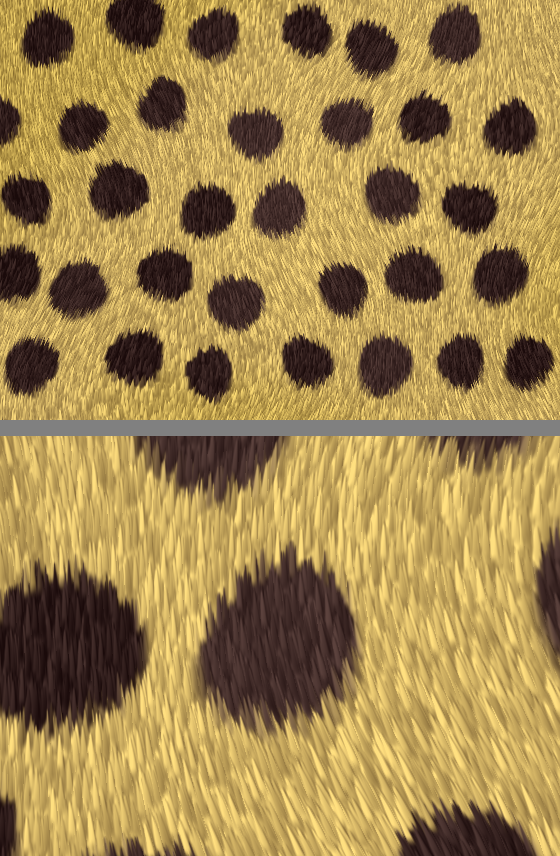
Top, the full canvas; bottom, a detail of the centre.
This texture is drawn by a WebGL 1 fragment shader. Its source:

```glsl
precision highp float;
// Short golden fur with scattered dark round spots.
// Layers of tapered hairs follow a bent flow; every hair takes the coat
// colour found at its root, so the spots get ragged tips along their tops.
uniform vec2 u_resolution;

const float SPOT_CELL = 0.2;
const float SPOT_RADIUS = 0.063;
const vec2 HAIR_SIZE = vec2(0.0078, 0.034);
const int HAIR_LAYERS = 7;

const vec3 GOLD_SHADE = vec3(0.43, 0.33, 0.17);
const vec3 GOLD_LIGHT = vec3(0.96, 0.83, 0.47);
const vec3 SPOT_SHADE = vec3(0.10, 0.04, 0.04);
const vec3 SPOT_LIGHT = vec3(0.36, 0.26, 0.24);

float hash(vec2 p, float seed) {
  vec3 q = fract(vec3(p.xyx) * vec3(0.1031, 0.1030, 0.0973) + seed * 0.1371);
  q += dot(q, q.yzx + 33.33);
  return fract((q.x + q.y) * q.z);
}

// Sideways bend of the fur: x is the shift, y the slope dx/dy of a hair.
vec2 flow(vec2 p) {
  float a = 6.0 * p.y + 4.0 * p.x + 1.0;
  float b = 9.0 * p.y - 7.0 * p.x + 2.0;
  float shift = 0.045 * sin(a) + 0.025 * sin(b);
  float dy = 0.27 * cos(a) + 0.225 * cos(b);
  float dx = 0.18 * cos(a) - 0.175 * cos(b);
  return vec2(shift, -dy / (1.0 + dx));
}

// Broad drift of light over the coat, about -1 to 1.
float drift(vec2 p) {
  return 0.5 * sin(4.3 * p.x + 2.0 * sin(2.6 * p.y) + 2.8)
       + 0.5 * sin(5.1 * p.y - 2.2 * p.x + 0.6);
}

// One lumpy disc, crisp at the top and soft at the bottom.
float spot(vec2 d, vec2 id, float radius) {
  float angle = atan(d.y, d.x);
  float lumps = 0.06 * sin(2.0 * angle + 6.28 * hash(id, 3.0))
              + 0.05 * sin(3.0 * angle + 6.28 * hash(id, 4.0));
  float edge = length(d) - radius * (1.0 + lumps);
  float soft = mix(0.012, 0.004, smoothstep(-0.04, 0.02, d.y));
  return 1.0 - smoothstep(-soft, soft, edge);
}

// Staggered cells of jittered spots: x is coverage, y the tone of the spot.
vec2 spots(vec2 p) {
  vec2 found = vec2(0.0);
  for (int j = -1; j <= 1; j++) {
    float row = floor(p.y / SPOT_CELL) + float(j);
    float stagger = 0.5 * mod(row, 2.0);
    float column = floor(p.x / SPOT_CELL - stagger);
    for (int i = -1; i <= 1; i++) {
      vec2 id = vec2(column + float(i), row) + 20.0;
      vec2 jitter = vec2(hash(id, 1.0), hash(id, 2.0)) - 0.5;
      vec2 center = id - 20.0 + vec2(stagger, 0.0) + 0.5 + 0.38 * jitter;
      float radius = SPOT_RADIUS * mix(0.92, 1.08, hash(id, 5.0));
      float present = step(0.1, hash(id, 6.0));
      float cover = present * spot(p - center * SPOT_CELL, id, radius);
      if (cover > found.x) found = vec2(cover, hash(id, 7.0));
    }
  }
  return found;
}

// Tapered strand: across is -0.5 to 0.5, along runs from root 0 to tip 1.
float strand(float across, float along, float width) {
  float halfWidth = width * (1.0 - along * along);
  float side = 1.0 - smoothstep(halfWidth - 0.16, halfWidth + 0.16, abs(across));
  return side * smoothstep(0.0, 0.3, along) * smoothstep(1.0, 0.88, along);
}

void main() {
  vec2 p = gl_FragCoord.xy / u_resolution.y;
  vec2 bend = flow(p);
  vec2 hairStep = vec2(bend.y, 1.0) * HAIR_SIZE.y;

  // Undercoat
  float tone = 0.6;
  vec2 mark = spots(p - 0.5 * hairStep);

  // Hairs, each layer drawn over the last
  for (int k = 0; k < HAIR_LAYERS; k++) {
    float layer = float(k) + 11.0;
    vec2 q = vec2(p.x + bend.x, p.y) / HAIR_SIZE + 40.0;
    q.x += 0.37 * layer;
    q.y += 7.0 * hash(vec2(floor(q.x), layer), 8.0);
    vec2 id = floor(q);
    float along = fract(q.y);
    float across = fract(q.x) - 0.5 + 0.24 * (hash(id, layer) - 0.5);

    float hair = strand(across, along, 0.36);
    float shadow = strand(across - 0.2, along, 0.4);
    float hairTone = 0.4 + 0.65 * hash(id, layer + 9.0);
    hairTone += 0.3 * (along - 0.4) - 0.45 * across;

    tone *= 1.0 - 0.4 * shadow * (1.0 - hair);
    tone = mix(tone, hairTone, hair);
    mark = mix(mark, spots(p - along * hairStep), hair);
  }

  // Coat colours
  float light = drift(p);
  float goldTone = clamp(tone + 0.07 * light, 0.0, 1.1);
  float spotTone = clamp(0.9 * tone - 0.22 + 0.3 * (mark.y - 0.5) + 0.1 * light, 0.0, 1.0);
  vec3 gold = mix(GOLD_SHADE, GOLD_LIGHT, goldTone);
  gold.b -= 0.05 * smoothstep(0.1, -0.8, light);
  vec3 dark = mix(SPOT_SHADE, SPOT_LIGHT, spotTone);
  gl_FragColor = vec4(mix(gold, dark, clamp(mark.x, 0.0, 1.0)), 1.0);
}
```
